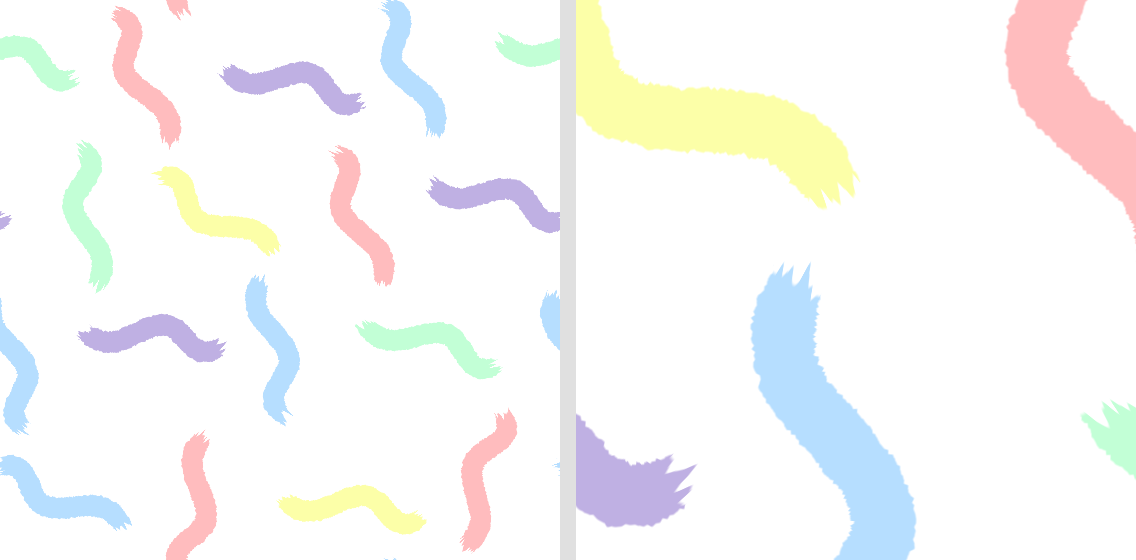
Left: the whole. Right: its middle third, enlarged.
Give the GLSL for this pattern, as a three.js fragment shader.

```glsl
// Pastel wavy brush strokes scattered on white, as a seamless tile.
// A jittered brick grid places one stroke per cell; each stroke is a bent
// centre line with its own brush coordinates, rough sides and bristly ends.
varying vec2 vUv;

const float PI = 3.14159265;
const float GRID = 4.0;          // cells per side
const float JITTER = 0.24;       // in cells
const float HALF_WIDTH = 0.0188; // of a stroke, in canvas units
const float AMPLITUDE = 0.0205;
const float TROUGH = -0.023;     // lowest point of the wave
const float REACH = 0.142;       // limit of the centre line
const float SOFTNESS = 0.0009;

const vec3 WHITE = vec3(1.0);
const vec3 BLUE = vec3(0.715, 0.87, 1.0);
const vec3 PINK = vec3(1.0, 0.738, 0.745);
const vec3 GREEN = vec3(0.76, 1.0, 0.84);
const vec3 PURPLE = vec3(0.75, 0.69, 0.89);
const vec3 YELLOW = vec3(0.99, 1.0, 0.66);

float hash(vec2 p) {
  vec3 q = fract(p.xyx * vec3(0.1031, 0.1030, 0.0973));
  q += dot(q, q.yzx + 33.33);
  return fract((q.x + q.y) * q.z);
}

float noise(vec2 p) {
  vec2 i = floor(p);
  vec2 f = fract(p);
  f = f * f * (3.0 - 2.0 * f);
  vec2 e = vec2(1.0, 0.0);
  return mix(mix(hash(i), hash(i + e.xy), f.x),
             mix(hash(i + e.yx), hash(i + e.xx), f.x), f.y);
}

vec2 rotate(vec2 p, float angle) {
  float c = cos(angle);
  float s = sin(angle);
  return vec2(c * p.x + s * p.y, c * p.y - s * p.x);
}

// Height and slope of the centre line; its left bend is tighter.
vec2 wave(float x) {
  float k = PI / (x < TROUGH ? 0.072 : 0.104);
  float phase = k * (x - TROUGH);
  return AMPLITUDE * vec2(-cos(phase), k * sin(phase));
}

// Position along the stroke and signed distance across it.
vec2 brushCoords(vec2 p) {
  float u = clamp(p.x, -REACH, REACH);
  for (int i = 0; i < 7; i++) {
    vec2 w = wave(u);
    float stepBack = (u - p.x + (w.x - p.y) * w.y) / (1.0 + w.y * w.y);
    u = clamp(u - 0.65 * stepBack, -REACH, REACH);
  }
  vec2 away = p - vec2(u, wave(u).x);
  return vec2(u, away.y < 0.0 ? -length(away) : length(away));
}

// How far the bristles fall short of the stroke end, 0 to 1.
float bristles(float across, float seed) {
  float coarse = noise(vec2(across * 190.0 + 40.0, seed));
  float fine = noise(vec2(across * 480.0 + 90.0, seed + 5.0));
  return 0.5 * coarse + 0.5 * fine;
}

float strokeDistance(vec2 p, float seed) {
  vec2 b = brushCoords(p);
  float side = seed + (b.y < 0.0 ? 3.0 : 9.0);
  float rough = 0.0024 * (noise(vec2(b.x * 220.0 + 60.0, side)) - 0.5)
              + 0.0018 * (noise(vec2(b.x * 650.0 + 150.0, side + 2.0)) - 0.5);
  float taper = 1.0 - 0.32 * smoothstep(0.098, 0.138, abs(b.x));
  float sides = abs(b.y) - HALF_WIDTH * taper - rough;
  float head = -0.136 + 0.026 * bristles(b.y, seed) - b.x;
  float tail = b.x - 0.137 + 0.026 * bristles(b.y, seed + 20.0);
  return max(sides, 0.6 * max(head, tail));
}

vec3 strokeColor(float rank) {
  if (rank < 3.5) return BLUE;
  if (rank < 7.5) return PINK;
  if (rank < 10.5) return GREEN;
  return rank < 13.5 ? PURPLE : YELLOW;
}

// Lying and standing strokes alternate so that neighbours keep clear.
float strokeAngle(vec2 id) {
  float standing = mod(id.x + floor(id.y / 2.0), 2.0);
  float tilt = hash(id + 31.0);
  float flip = step(0.5, hash(id + 57.0));
  return mix(mix(-0.65, 0.15, tilt), mix(1.2, 2.05, tilt), standing) + PI * flip;
}

void main() {
  vec3 color = WHITE;
  vec2 g = vUv * GRID;
  for (int j = -1; j <= 1; j++) {
    float row = floor(g.y) + float(j);
    float shift = 0.5 * mod(row, 2.0);
    for (int i = -1; i <= 1; i++) {
      vec2 cell = vec2(floor(g.x - shift) + float(i), row);
      vec2 id = mod(cell, GRID);
      float rank = mod(7.0 * (id.x + GRID * id.y), GRID * GRID);
      vec2 jitter = JITTER * (vec2(hash(id + 11.0), hash(id + 23.0)) - 0.5);
      vec2 center = cell + vec2(shift, 0.0) + 0.5 + jitter;
      vec2 p = rotate((g - center) / GRID, strokeAngle(id));
      float d = strokeDistance(p, rank * 37.0);
      color = mix(color, strokeColor(rank), 1.0 - smoothstep(-SOFTNESS, SOFTNESS, d));
    }
  }
  gl_FragColor = vec4(color, 1.0);
}
```
